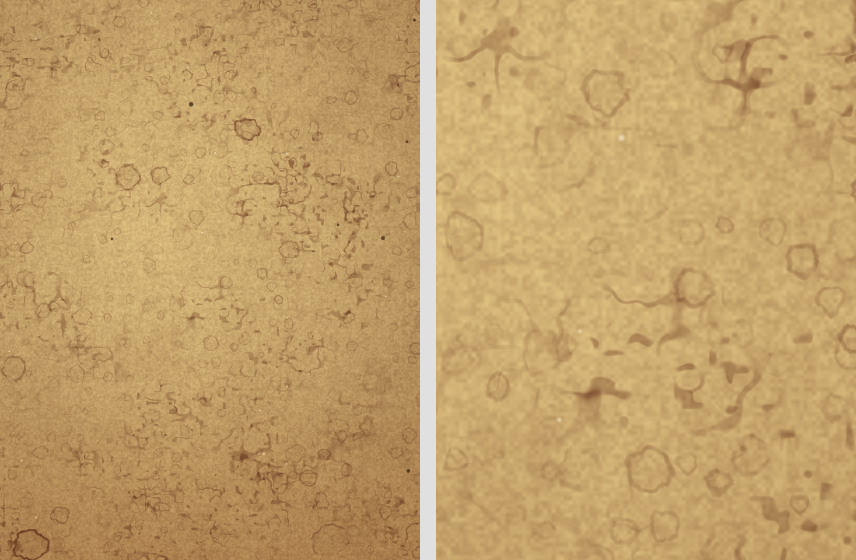
Left: the whole. Right: its middle third, enlarged.
Reproduce this texture procedurally as a WebGL 1 fragment shader.

```glsl
precision highp float;
// Aged tan cardboard lit by a soft glow, with fine paper grain.
// Jittered grid layers draw wavy water rings and specks; broken noise
// contours add the thin brown stain threads between them.
uniform vec2 u_resolution;

const vec3 PAPER_DARK = vec3(0.61, 0.45, 0.275);
const vec3 PAPER_LIGHT = vec3(0.85, 0.73, 0.485);
const vec3 STAIN_TINT = vec3(0.64, 0.49, 0.46);
const vec3 SPECK_COLOR = vec3(0.27, 0.18, 0.11);
const vec3 FLECK_COLOR = vec3(0.95, 0.90, 0.76);

float hash(vec2 p) {
  vec3 q = fract(vec3(p.xyx) * 0.1031);
  q += dot(q, q.yzx + 33.33);
  return fract((q.x + q.y) * q.z);
}

vec2 hash2(vec2 p) {
  return vec2(hash(p), hash(p + vec2(41.7, 19.3)));
}

float noise(vec2 p) {
  vec2 i = floor(p);
  vec2 f = fract(p);
  f = f * f * (3.0 - 2.0 * f);
  float low = mix(hash(i), hash(i + vec2(1.0, 0.0)), f.x);
  float high = mix(hash(i + vec2(0.0, 1.0)), hash(i + 1.0), f.x);
  return mix(low, high, f.y);
}

// One possible wavy ring per grid cell; strength varies from ring to ring.
float rings(vec2 p, float cell, float chance, float width, float seed) {
  float stain = 0.0;
  for (int y = -1; y <= 1; y++) {
    for (int x = -1; x <= 1; x++) {
      vec2 id = floor(p / cell) + vec2(float(x), float(y));
      vec2 place = hash2(id + seed);
      vec2 kind = hash2(id + seed + 71.0);
      if (kind.y < chance) {
        vec2 rel = p - (id + 0.15 + 0.7 * place) * cell;
        rel *= vec2(1.0 + 0.5 * (place.y - 0.4), 1.0);
        float dist = length(rel);
        vec2 dir = rel / (dist + 0.00001);
        float wave = 0.30 * noise(dir * 1.6 + id * 7.0) + 0.16 * noise(dir * 5.0 + id * 3.0);
        float radius = cell * mix(0.13, 0.25, kind.x) * (0.8 + wave);
        float strength = mix(1.0, 0.3, kind.y / chance);
        float gaps = smoothstep(0.2, 0.65, noise(dir * 2.3 + id * 5.0));
        float line = 1.0 - smoothstep(width * 0.25, width, abs(dist - radius));
        float inside = 1.0 - smoothstep(radius - width, radius + width, dist);
        line *= mix(gaps, 1.0, strength * strength);
        stain = max(stain, strength * (line + 0.12 * inside));
      }
    }
  }
  return stain;
}

// Thin contour of a noise field, broken into short threads.
float threads(vec2 p, float scale, float width, float seed) {
  float field = noise(p * scale + seed);
  float line = 1.0 - smoothstep(width * 0.3, width, abs(field - 0.5));
  float breaks = smoothstep(0.52, 0.78, noise(p * scale * 0.55 + seed + 13.0));
  return line * breaks;
}

// Sparse round dots of random size.
float dots(vec2 p, float cell, float chance, float size, float seed) {
  vec2 id = floor(p / cell);
  vec2 kind = hash2(id + seed + 29.0);
  vec2 rel = p - (id + 0.2 + 0.6 * hash2(id + seed)) * cell;
  float radius = size * mix(0.5, 1.0, kind.x);
  float soft = 0.0012;
  return step(kind.y, chance) * (1.0 - smoothstep(radius - soft, radius + soft, length(rel)));
}

float paperTone(vec2 p) {
  vec2 away = (p - vec2(0.31, 0.62)) * vec2(1.05, 0.95);
  float glow = exp(-4.0 * dot(away, away));
  float grain = 0.30 * (noise(p * 400.0) - 0.5) + 0.20 * (noise(p * 210.0 + 9.0) - 0.5);
  float weave = 0.07 * (noise(p * vec2(230.0, 22.0)) + noise(p * vec2(22.0, 230.0)) - 1.0);
  float mottle = 0.12 * (noise(p * 14.0) - 0.5);
  return 0.13 + 0.77 * glow + grain + weave + mottle;
}

void main() {
  vec2 p = gl_FragCoord.xy / u_resolution.y;
  vec3 color = mix(PAPER_DARK, PAPER_LIGHT, paperTone(p));
  color *= mix(vec3(0.99, 0.95, 0.92), vec3(1.0), smoothstep(0.0, 0.4, p.y));

  // Rings of three sizes, their outlines roughened by a small warp
  vec2 warp = vec2(noise(p * 130.0), noise(p * 130.0 + 57.0)) - 0.5;
  vec2 q = p + 0.0045 * warp;
  float stain = 0.85 * rings(q, 0.125, 0.30, 0.0030, 3.0);
  stain = max(stain, 0.42 * rings(q, 0.060, 0.55, 0.0024, 11.0));
  stain = max(stain, 0.30 * rings(q, 0.034, 0.55, 0.0020, 23.0));

  // Threads and crumbs gather in loose patches
  float patches = smoothstep(0.3, 0.75, noise(p * 11.0 + 5.0));
  float marks = 0.42 * threads(q, 38.0, 0.08, 2.0) + 0.38 * threads(q, 75.0, 0.12, 31.0);
  float crumbs = smoothstep(0.74, 0.92, noise(q * 125.0 + 80.0));
  stain += mix(0.35, 1.0, patches) * marks + 0.5 * patches * crumbs;
  color *= mix(vec3(1.0), STAIN_TINT, min(stain, 1.0));

  // Dark specks and pale fibres
  color = mix(color, SPECK_COLOR, 0.8 * dots(p, 0.13, 0.16, 0.0042, 47.0));
  color = mix(color, FLECK_COLOR, 0.7 * dots(p, 0.05, 0.08, 0.0018, 63.0));
  gl_FragColor = vec4(color, 1.0);
}
```
